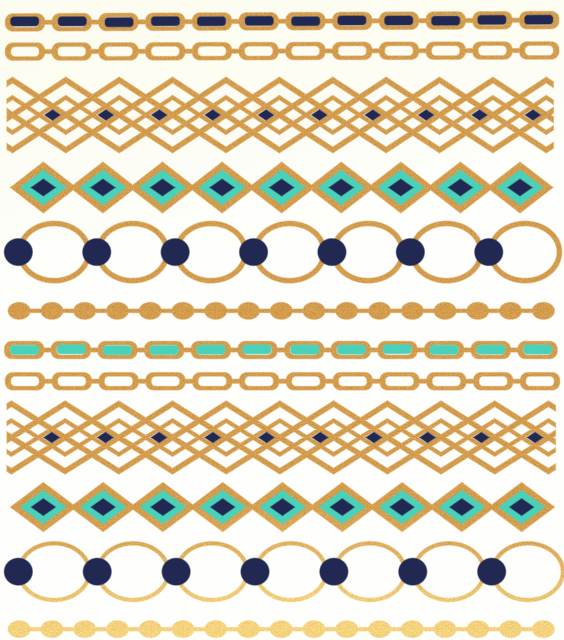
Give the GLSL for this pattern, as a Shadertoy shader.

```glsl
#define HEIGHT 768.0
#define GOLD vec3(0.83, 0.61, 0.30)
#define PALE_GOLD vec3(0.96, 0.83, 0.50)
#define NAVY vec3(0.13, 0.16, 0.32)
#define TEAL vec3(0.29, 0.82, 0.73)
#define PAPER vec3(0.997, 0.997, 0.99)
#define CREAM vec3(0.99, 0.99, 0.945)
#define GRAIN 0.07
#define MISPRINT 1.6

float pixel; // size of one screen pixel in canvas units

float hash(vec2 p) {
    return fract(sin(dot(p, vec2(127.1, 311.7))) * 43758.5453);
}

// Local x and index of the nearest of n evenly spaced motifs
vec2 repeatX(float x, float first, float last, float n) {
    float pitch = (last - first) / (n - 1.0);
    float i = clamp(round((x - first) / pitch), 0.0, n - 1.0);
    return vec2(x - first - i * pitch, i);
}

float box(vec2 p, vec2 size, float radius) {
    vec2 q = abs(p) - size + radius;
    return length(max(q, 0.0)) + min(max(q.x, q.y), 0.0) - radius;
}

float diamond(vec2 p, vec2 size) {
    p = abs(p);
    return (p.x * size.y + p.y * size.x - size.x * size.y) / length(size);
}

float ellipse(vec2 p, vec2 radii) {
    float k = length(p / radii);
    return k * (k - 1.0) / max(length(p / (radii * radii)), 1e-4);
}

void paint(inout vec3 color, vec3 ink, float d) {
    color = mix(color, ink, 1.0 - smoothstep(-pixel, pixel, d));
}

// Straight wire joining the motifs of a row
float wire(vec2 p, float left, float right, float halfWidth) {
    return box(p - vec2(0.5 * (left + right), 0.0), vec2(0.5 * (right - left), halfWidth), 0.0);
}

void chain(inout vec3 color, vec2 p, float first, float last, vec3 gold, vec3 paper, vec3 insert) {
    vec2 cell = repeatX(p.x, first, last, 12.0);
    vec2 q = vec2(cell.x, p.y);
    paint(color, gold, min(box(q, vec2(24.0, 10.8), 9.5), wire(p, first, last, 2.8)));
    paint(color, paper, box(q, vec2(16.8, 5.8), 5.0));
    vec2 slip = (vec2(hash(vec2(cell.y, first)), hash(vec2(last, cell.y))) - vec2(0.5, 0.8)) * MISPRINT;
    if (insert != paper) paint(color, insert, box(q - slip, vec2(17.3, 5.8), 4.5));
}

void lattice(inout vec3 color, vec2 p, float first, float last, float rise, vec3 gold) {
    float pitch = (last - first) / 9.0, peak = first + 0.25 * pitch;
    float u = abs(p.x - peak - pitch * round((p.x - peak) / pitch)) / pitch;
    float y = abs(p.y);
    float slant = pitch / length(vec2(pitch, rise));
    // Overlapping wide diamonds, then the half-size diamonds nested in them
    float wide = min(abs(y - rise * (1.0 - u)), abs(y - rise * u)) * slant - 3.3;
    float nested = abs(y - rise * (0.5 - u)) * slant - 2.5;
    float ends = max(8.0 - p.x, p.x - last - 25.0);
    paint(color, gold, max(min(wide, nested), ends));
    paint(color, NAVY, diamond(vec2(repeatX(p.x, first, last, 10.0).x, p.y), vec2(10.0, 6.8)));
}

void gems(inout vec3 color, vec2 p, float last, float halfHeight, vec3 gold) {
    vec2 q = vec2(repeatX(p.x, 52.0, last, 9.0).x, p.y);
    paint(color, gold, diamond(q, vec2(40.0, halfHeight)));
    paint(color, TEAL, diamond(q, vec2(28.0, halfHeight - 9.5)));
    paint(color, NAVY, diamond(q, vec2(15.0, 10.5)));
}

void rings(inout vec3 color, vec2 p, float last, float halfHeight, float halfWidth, vec3 gold) {
    vec2 ring = vec2(repeatX(p.x, 65.0, last + 43.5, 7.0).x, p.y);
    paint(color, gold, abs(ellipse(ring, vec2(44.5, halfHeight) - halfWidth)) - halfWidth);
    vec2 dotPos = vec2(repeatX(p.x, 22.0, last, 7.0).x, p.y);
    paint(color, NAVY, ellipse(dotPos, vec2(17.2, 16.5)));
}

void beads(inout vec3 color, vec2 p, vec3 gold) {
    vec2 q = vec2(repeatX(p.x, 23.0, 652.0, 17.0).x, p.y);
    paint(color, gold, min(ellipse(q, vec2(13.6, 10.5)), wire(p, 23.0, 652.0, 2.5)));
}

void mainImage(out vec4 fragColor, in vec2 fragCoord) {
    pixel = HEIGHT / iResolution.y;
    vec2 p = vec2(fragCoord.x, iResolution.y - fragCoord.y) * pixel;
    vec3 paper = mix(CREAM, PAPER, smoothstep(60.0, 420.0, p.y + 0.2 * p.x));

    // Foil grows paler towards the foot, with a soft sheen and fine grain
    float sheen = smoothstep(590.0, 765.0, p.y + 12.0 * sin(p.x * 0.012 + 3.6));
    vec3 gold = mix(GOLD, PALE_GOLD, sheen);
    gold += GRAIN * (hash(floor(p * 0.8)) - 0.5);

    vec3 color = paper;
    float tilt = 3.0 * (1.0 - p.x / 678.0);
    chain(color, p - vec2(0.0, 24.0 + tilt), 30.0, 647.0, gold, paper, NAVY);
    chain(color, p - vec2(0.0, 60.5 + 0.5 * tilt), 30.0, 647.0, gold, paper, paper);
    lattice(color, p - vec2(0.0, 138.0), 63.0, 639.5, 42.0, gold);
    gems(color, p - vec2(0.0, 225.0), 624.0, 31.0, gold);
    rings(color, p - vec2(0.0, 302.5), 586.5, 37.5, 3.2, gold);
    beads(color, p - vec2(0.0, 373.0), gold);
    chain(color, p - vec2(0.0, 420.0), 29.0, 645.0, gold, paper, TEAL);
    chain(color, p - vec2(0.0, 457.5), 30.0, 648.0, gold, paper, paper);
    lattice(color, p - vec2(0.0, 525.0), 62.0, 642.0, 40.5, gold);
    gems(color, p - vec2(0.0, 608.5), 626.0, 30.0, gold);
    rings(color, p - vec2(0.0, 686.0), 590.0, 36.5, 2.5, gold);
    beads(color, p - vec2(0.0, 755.0), gold);
    fragColor = vec4(color, 1.0);
}
```
